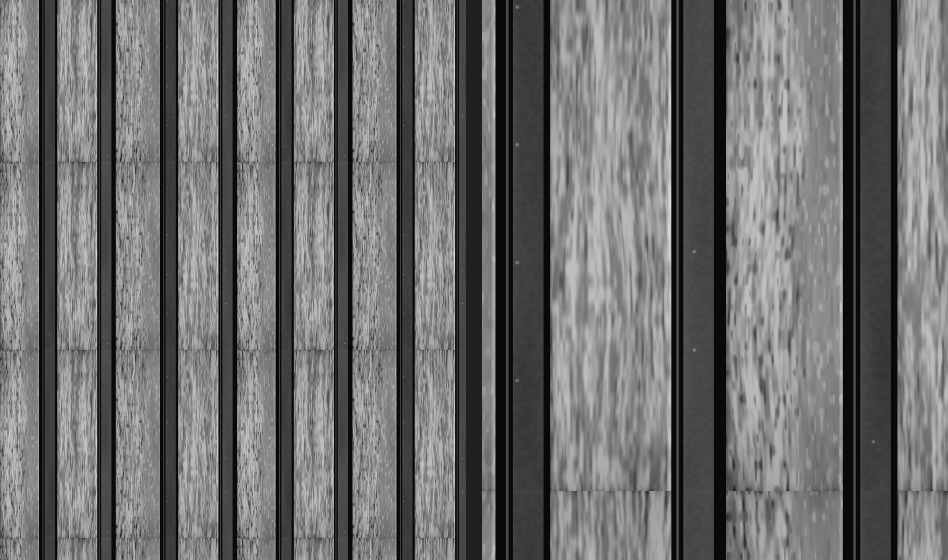
Left: the whole. Right: its middle third, enlarged.
This texture is drawn by a Shadertoy shader. Its source:

```glsl
// Grey timber slats over a dark ribbed backing: a tile of four slats repeats
// about twice across and three times down. Stretched value noise makes the grain;
// the canvas is 640 units wide, whatever its size in pixels.

float hash(vec2 cell) {
    uvec2 q = uvec2(ivec2(cell)) * uvec2(1597334673u, 3812015801u);
    uint n = (q.x ^ q.y) * 1597334673u;
    n = (n ^ (n >> 15)) * 2246822519u;
    return float((n ^ (n >> 13)) >> 8) / 16777216.0;
}

float noise(vec2 p) {
    vec2 i = floor(p), f = fract(p);
    f = f * f * (3.0 - 2.0 * f);
    return mix(mix(hash(i), hash(i + vec2(1, 0)), f.x),
               mix(hash(i + vec2(0, 1)), hash(i + vec2(1, 1)), f.x), f.y);
}

// Antialiased coverage of the interval from a to b
float band(float x, float a, float b, float pixel) {
    return clamp((x - a) / pixel + 0.5, 0.0, 1.0) * clamp((b - x) / pixel + 0.5, 0.0, 1.0);
}

// Brightness of a slat; across runs from 0 at its left edge to 1 at its right
float wood(vec2 p, float across, bool rough, float seamDistance) {
    // Fibres wander sideways along the slat
    p.x += 5.0 * (noise(p * vec2(0.04, 0.014)) - 0.5);
    float fibre = 0.36 * noise(p / vec2(1.5, 22.0)) + 0.34 * noise(p / vec2(1.3, 6.0) + 23.0)
                + 0.3 * noise(p / vec2(3.6, 45.0) + 53.0);
    float tone = mix(0.41, 0.69, smoothstep(0.18, 0.78, fibre));

    // Open pores and long cracks
    float pores = noise(p / vec2(1.5, rough ? 6.0 : 16.0) + 71.0);
    tone -= (rough ? 0.2 : 0.13) * smoothstep(0.6, 0.95, pores);

    // Rough slats have a worn, smooth stripe with a few pale flecks
    if (rough) {
        float edge = 0.62 + 0.2 * (noise(p * vec2(0.12, 0.04) + 19.0) - 0.5);
        float flecks = smoothstep(0.6, 0.9, noise(p / vec2(1.4, 6.0) + 37.0));
        float worn = 0.8 * smoothstep(edge - 0.1, edge + 0.1, across);
        tone = mix(tone, 0.47 + 0.13 * flecks, worn);
    }

    // Broad stains, then darkening towards the joint between tiles
    tone += 0.09 * (noise(p / vec2(15.0, 85.0) + 9.0) - 0.5);
    tone += 0.035 - 0.09 * exp(-seamDistance / 30.0);
    return tone - 0.12 * exp(-seamDistance / 1.2) * noise(p * 0.3);
}

void mainImage(out vec4 fragColor, in vec2 fragCoord) {
    float pixel = 640.0 / iResolution.x;
    vec2 p = fragCoord * pixel;
    p.y -= 30.0;
    vec2 local = mod(p, vec2(325.0, 258.0));
    float seamDistance = min(local.y, 258.0 - local.y);

    vec4 slatLeft = vec4(0.0, 78.5, 159.0, 244.5);
    vec4 slatRight = vec4(53.5, 133.5, 219.5, 300.0);
    float shade = 0.035;

    for (int i = 0; i < 4; i++) {
        bool rough = i % 2 == 0;
        float left = slatLeft[i], right = slatRight[i];
        vec2 grainPoint = local + vec2(0.0, 400.0 * float(i));

        // Backing rib with faint mottling, a thin raised line and dust specks
        float ribLeft = right + (rough ? 8.0 : 5.5);
        float rib = (rough ? 0.23 : 0.275) + 0.05 * (noise(grainPoint / vec2(9.0, 60.0)) - 0.5);
        rib += 0.03 * (noise(grainPoint / 1.7) - 0.5);
        rib += 0.04 * exp(-max(local.x - ribLeft, 0.0) / 2.0);
        rib += 0.02 * exp(-seamDistance / 1.2);
        vec2 cell = floor(grainPoint / 9.0);
        vec2 speck = (fract(grainPoint / 9.0) - 0.5) * 9.0;
        rib += 0.2 * step(0.96, hash(cell + 11.0)) * (1.0 - smoothstep(0.3, 1.3, length(speck)));
        shade = mix(shade, rib, band(local.x, ribLeft, ribLeft + 14.0, pixel));
        shade = mix(shade, 0.3, band(local.x, ribLeft - 3.2, ribLeft - 2.0, pixel));

        // Slat with a shaded left edge and a lit right edge
        float across = (local.x - left) / (right - left);
        float slat = wood(grainPoint, across, rough, seamDistance);
        slat -= 0.13 * exp(-max(local.x - left, 0.0) / 1.5);
        slat += 0.13 * smoothstep(right - 2.2, right - 0.8, local.x);
        shade = mix(shade, slat, band(local.x, left, right, pixel));
    }

    fragColor = vec4(vec3(clamp(shade, 0.0, 1.0)), 1.0);
}
```
